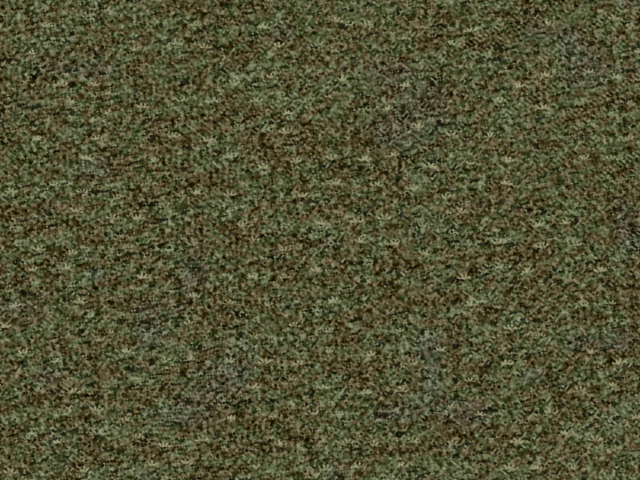
Reproduce this texture procedurally as a Shadertoy shader.

```glsl
// Dry olive turf: fine grain, small slanting brown and green patches, dark gaps and pale tufts.

float hash(vec2 p) {
    return fract(sin(dot(p, vec2(127.1, 311.7))) * 43758.5453);
}

float noise(vec2 p) {
    vec2 cell = floor(p), f = fract(p);
    f = f * f * (3.0 - 2.0 * f);
    return mix(mix(hash(cell), hash(cell + vec2(1, 0)), f.x),
               mix(hash(cell + vec2(0, 1)), hash(cell + vec2(1, 1)), f.x), f.y);
}

// Low fan of blades with a dense heart, at most one per cell of a staggered grid
float tufts(vec2 p) {
    vec2 size = vec2(0.074, 0.058);
    float row = floor(p.y / size.y);
    p.x += size.x * hash(vec2(row, 4.0));
    vec2 cell = vec2(floor(p.x / size.x), row);
    vec2 base = vec2(mix(0.3, 0.7, hash(cell + 11.0)), mix(0.1, 0.65, hash(cell + 23.0)));
    vec2 d = p - (cell + base) * size;
    float reach = mix(0.014, 0.021, hash(cell + 37.0));
    float r = length(d * vec2(1.0, 1.4)) / reach;
    float angle = atan(d.x, d.y + 0.005);
    float blades = smoothstep(-0.7, 0.5, cos(angle * 10.0 + 6.28 * hash(cell + 41.0)));
    blades = max(blades, 1.0 - smoothstep(0.25, 0.6, r));
    float fan = 1.0 - smoothstep(0.6, 1.0, r);
    float present = step(0.4, hash(cell + 53.0));
    return present * blades * fan * smoothstep(-0.003, 0.002, d.y);
}

void mainImage(out vec4 fragColor, in vec2 fragCoord) {
    vec2 p = fragCoord / iResolution.y;
    vec2 slant = vec2(p.x, p.y - 0.22 * p.x);

    // Small patches, then grain on two crossed grids
    float patches = 0.35 * noise(slant * vec2(17, 34)) + 0.65 * noise(slant * vec2(38, 72) + 7.0);
    mat2 turn = mat2(0.8, 0.6, -0.6, 0.8);
    float fine = noise(turn * p * 235.0 + 3.0);
    float coarse = noise(p * vec2(150, 175) + 19.0);
    float tone = 0.328 + 0.34 * (fine - 0.5) + 0.25 * (coarse - 0.5) + 0.09 * (patches - 0.5);

    // Brown soil against olive blades
    float green = smoothstep(0.25, 0.75, patches + 0.5 * (noise(p * 130.0 + 31.0) - 0.5));
    vec3 color = tone + mix(vec3(0.024, -0.012, -0.125), vec3(-0.014, 0.014, -0.112), green);

    // Faintly greyed, worn spots
    float worn = smoothstep(0.74, 0.94, noise(p * vec2(10, 14) + 43.0));
    color = mix(color, vec3(tone), 0.25 * worn);

    // Short, thin dark gaps lying along the slant
    float gaps = smoothstep(0.64, 0.85, noise(slant * vec2(60, 170) + 61.0));
    color *= 1.0 - 0.45 * gaps * smoothstep(0.2, 0.6, 1.0 - fine);

    // Pale tufts, broken up by the grain
    color = mix(color, vec3(0.64, 0.64, 0.5), tufts(p) * (0.45 + 0.5 * fine));

    fragColor = vec4(clamp(color, 0.0, 1.0), 1.0);
}
```
